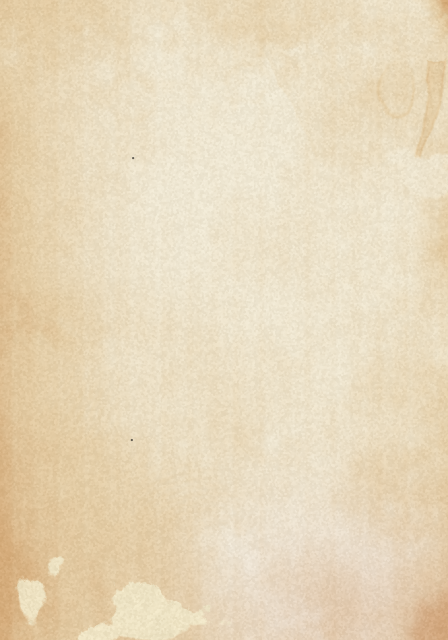
Write a Shadertoy shader that draws this texture.

```glsl
// Aged parchment: cream sheet with tan edges, water stains, torn pale patches and fine grain.
#define PAPER_TONE 0.17
#define EDGE_STAIN 0.56
#define EDGE_REACH 0.10
#define CLOUD_AMOUNT 0.52
#define GRAIN_AMOUNT 0.055
#define FIBRE_AMOUNT 0.018
#define TEAR_ROUGHNESS 2.6
#define RIM_WIDTH 0.0022
#define CREAM vec3(0.935, 0.905, 0.825)
#define TAN vec3(0.890, 0.800, 0.645)
#define BROWN vec3(0.830, 0.665, 0.470)
#define PALE vec3(0.940, 0.905, 0.785)

vec3 hash3(vec2 cell) {
    vec3 h = fract(cell.xyx * vec3(0.1031, 0.1030, 0.0973));
    h += dot(h, h.yxz + 33.33);
    return fract((h.xxy + h.yzz) * h.zyx);
}

// Smooth cellular noise: random cell values blended by distance
float cellular(vec2 p) {
    vec2 base = floor(p), f = p - base;
    float sum = 0.0, weight = 0.0;
    for (int y = -1; y <= 1; y++)
    for (int x = -1; x <= 1; x++) {
        vec2 o = vec2(x, y);
        vec3 h = hash3(base + o + 40.0);
        vec2 d = o + h.xy - f;
        float w = exp(-6.0 * dot(d, d));
        sum += w * h.z;
        weight += w;
    }
    return sum / weight;
}

// Layered cellular noise, centred on zero
float clouds(vec2 p) {
    float sum = 0.0, amp = 0.5;
    for (int i = 0; i < 5; i++) {
        sum += amp * (cellular(p) - 0.5);
        p = mat2(1.6, 1.2, -1.2, 1.6) * p + 7.3;
        amp *= 0.55;
    }
    return sum;
}

float blot(vec2 p, vec2 centre, vec2 radius) {
    vec2 q = (p - centre) / radius;
    return exp(-dot(q, q));
}

// Approximate signed distance to an ellipse
float ellipse(vec2 p, vec2 centre, vec2 radius) {
    return (length((p - centre) / radius) - 1.0) * min(radius.x, radius.y);
}

float rim(float d, float width) { return exp(-d * d / (width * width)); }

// Broad stain density over the sheet
float stainField(vec2 p, float width) {
    float s = PAPER_TONE;
    s += EDGE_STAIN * exp(-p.x / EDGE_REACH) * (1.0 - 0.45 * smoothstep(0.75, 1.0, p.y));
    s += 0.22 * exp((p.x - width) / 0.05);
    s += 0.24 * smoothstep(0.30, 0.0, p.y);
    s += 0.16 * blot(p, vec2(0.08, 0.51), vec2(0.07, 0.04));
    s += 0.18 * blot(p, vec2(0.10, 0.22), vec2(0.16, 0.16));
    s += 0.24 * blot(p, vec2(0.47, 0.98), vec2(0.15, 0.08));
    s += 0.16 * blot(p, vec2(0.10, 1.00), vec2(0.10, 0.06));
    s += 0.18 * blot(p, vec2(0.51, 0.07), vec2(0.05, 0.07));
    s += 0.35 * blot(p, vec2(0.70, 0.02), vec2(0.07, 0.06));
    s += 0.70 * blot(p, vec2(0.70, 1.00), vec2(0.04, 0.04));
    s += 0.12 * blot(p, vec2(0.60, 0.24), vec2(0.09, 0.05));
    s -= 0.17 * blot(p, vec2(0.31, 0.76), vec2(0.17, 0.26));
    s -= 0.20 * blot(p, vec2(0.35, 0.145), vec2(0.045, 0.035));
    s -= 0.14 * blot(p, vec2(0.62, 0.14), vec2(0.09, 0.05));
    s -= 0.22 * blot(p, vec2(0.02, 0.92), vec2(0.03, 0.03));
    return s;
}

// Water marks with darkened rims, mostly at upper right
float waterMarks(vec2 p) {
    float t = clamp((0.907 - p.y) / 0.15, 0.0, 1.0);
    float tongue = abs(p.x - mix(0.681, 0.652, t * t)) - mix(0.013, 0.003, t);
    tongue = max(tongue, max(p.y - 0.907, 0.755 - p.y));
    float drop = ellipse(p, vec2(0.622, 0.862), vec2(0.026, 0.042));
    float tide = p.x - 0.42 - 0.53 * (0.90 - p.y);
    float s = 0.26 * smoothstep(0.003, -0.003, tongue) + 0.22 * rim(tongue, RIM_WIDTH);
    s += smoothstep(0.92, 0.84, p.y) * 0.20 * rim(drop, RIM_WIDTH);
    s += 0.05 * smoothstep(0.004, -0.004, drop);
    s += smoothstep(0.70, 0.80, p.y) * smoothstep(0.93, 0.88, p.y)
       * (0.07 * rim(tide, 0.003) + 0.09 * smoothstep(-0.004, 0.004, tide) * exp(-max(tide, 0.0) / 0.12));
    s += 0.07 * rim(ellipse(p, vec2(0.387, 0.872), vec2(0.029)), 0.006);
    s += 0.06 * rim(ellipse(p, vec2(0.208, 0.846), vec2(0.036)), 0.008);
    return s;
}

// Ragged pale patches where the surface has come away
float tornPatches(vec2 p) {
    float d = ellipse(p, vec2(0.235, 0.030), vec2(0.068, 0.030));
    d = min(d, ellipse(p, vec2(0.222, 0.066), vec2(0.048, 0.021)));
    d = min(d, ellipse(p, vec2(0.155, 0.010), vec2(0.040, 0.018)));
    d = min(d, ellipse(p, vec2(0.305, 0.032), vec2(0.036, 0.009)));
    d = min(d, ellipse(p, vec2(0.050, 0.065), vec2(0.018, 0.034)));
    return min(d, ellipse(p, vec2(0.085, 0.118), vec2(0.006, 0.014)));
}

void mainImage(out vec4 fragColor, in vec2 fragCoord) {
    vec2 p = fragCoord / iResolution.y;
    float width = iResolution.x / iResolution.y, pixel = 1.0 / iResolution.y;
    float broad = clouds(p * 7.0), fine = clouds(p * 32.0 + 11.0);
    vec2 ragged = p + 0.02 * vec2(broad, fine) + 0.007 * vec2(fine, -broad);

    // Stains, scratches and paper texture
    float s = stainField(p + 0.06 * vec2(broad, fine), width) + waterMarks(ragged);
    s += CLOUD_AMOUNT * broad * mix(0.5, 1.0, smoothstep(0.1, 0.45, length(p - vec2(0.33, 0.58))));
    s += 0.16 * fine;
    float arc = length(p - vec2(0.33, 0.07));
    s += 0.022 * sin(arc * 520.0 + 5.0 * broad) * blot(p, vec2(0.27, 0.23), vec2(0.10, 0.06));
    s += 0.025 * sin(dot(p, vec2(420.0, -200.0)) + 9.0 * broad) * blot(p, vec2(0.13, 0.36), vec2(0.07, 0.08));
    s += FIBRE_AMOUNT * (sin(p.x * 173.0) + sin(p.x * 391.0 + 2.0) * sin(p.x * 57.0));
    s = clamp(s, 0.0, 1.1);

    vec3 color = mix(CREAM, TAN, smoothstep(0.0, 0.56, s) * 0.5 + min(s / 1.12, 0.5));
    color = mix(color, BROWN, smoothstep(0.50, 1.05, s));
    float rosy = blot(p, vec2(0.55, 0.04), vec2(0.25, 0.17));
    color += rosy * vec3(-0.010, -0.018, 0.025);

    // Pale patches
    float roughness = 0.011 * TEAR_ROUGHNESS * fine;
    float tear = tornPatches(ragged) + roughness;
    color = mix(color, PALE + 0.06 * fine, 0.88 * smoothstep(0.0015 + pixel, -0.0015, tear));
    float flake = ellipse(ragged, vec2(0.672, 0.722), vec2(0.040, 0.030));
    flake = min(flake, ellipse(ragged, vec2(0.645, 0.748), vec2(0.035, 0.008)));
    flake = min(flake, ellipse(ragged, vec2(0.455, 0.918), vec2(0.009, 0.005)));
    color = mix(color, CREAM, 0.62 * smoothstep(0.005, -0.005, flake + roughness * 0.6));

    // Grain and two dark specks
    color += GRAIN_AMOUNT * (cellular(p * 330.0) - 0.5) * vec3(0.9, 1.0, 1.15);
    float speck = min(length(p - vec2(0.208, 0.753)), length(p - vec2(0.206, 0.3125)));
    color *= 1.0 - 0.6 * smoothstep(0.0012 + pixel, 0.0006, speck);
    fragColor = vec4(clamp(color, 0.0, 1.0), 1.0);
}
```
